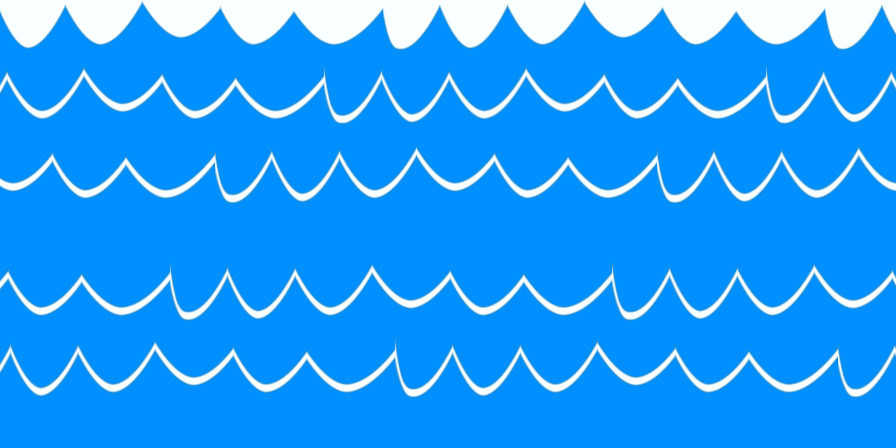
Reproduce this pattern procedurally as a Shadertoy shader.

```glsl
// Rows of hand-inked white sea waves on bright blue, under a scalloped white sky.

const float PERIOD = 379.0;   // length of one six-wave group; canvas height is 384

// Each wave: crest x, crest depth, trough x, trough depth (depth grows downward)
const vec4 WAVES[6] = vec4[6](
    vec4(  0.0,  8.0,  16.0, 42.0),
    vec4( 49.0,  5.0,  75.0, 41.0),
    vec4(107.0,  5.0, 137.0, 38.0),
    vec4(173.0,  2.0, 206.0, 32.0),
    vec4(240.0,  7.0, 268.0, 38.0),
    vec4(303.0, 10.0, 337.0, 38.0));

// Returns depth of the wave profile and its slope at x
vec2 waveProfile(float x) {
    x = mod(x, PERIOD);
    int i = 0;
    for (int k = 1; k < 6; k++) if (x >= WAVES[k].x) i = k;

    vec4 wave = WAVES[i];
    vec2 crest = wave.xy, trough = wave.zw;
    float steepness = i == 0 ? 3.0 : 1.8;
    if (x > trough.x) {
        crest = i == 5 ? vec2(PERIOD, WAVES[0].y) : WAVES[i + 1].xy;
        steepness = 1.8;
    }

    float reach = crest.x - trough.x;
    float t = max((x - trough.x) / reach, 0.0001);
    float rise = trough.y - crest.y;
    return vec2(trough.y - rise * pow(t, steepness),
                -rise * steepness * pow(t, steepness - 1.0) / reach);
}

float coverage(float dist, float softness) {
    return 1.0 - smoothstep(-softness, softness, dist);
}

// Pen line with thick troughs and thin flanks
float waveLine(vec2 p, vec2 start, float softness) {
    vec2 wave = waveProfile(p.x - start.x);
    float stretch = length(vec2(1.0, wave.y));
    float halfWidth = max(3.25 / stretch, 1.1);
    float dist = abs(p.y - start.y - wave.x - 3.25) / stretch - halfWidth;
    return coverage(dist, softness);
}

void mainImage(out vec4 fragColor, in vec2 fragCoord) {
    float unit = 384.0 / iResolution.y;
    vec2 p = vec2(fragCoord.x, iResolution.y - fragCoord.y) * unit;
    float softness = max(1.3, 0.75 * unit);

    // Sky above the top row
    vec2 surface = waveProfile(p.x - 328.0);
    float white = coverage((p.y - surface.x) / length(vec2(1.0, surface.y)), softness);

    // Four shifted rows, with a wider gap in the middle
    vec2 rows[4] = vec2[4](vec2(278.0, 57.0), vec2(184.0, 125.0),
                           vec2(146.0, 225.5), vec2(339.0, 291.5));
    for (int i = 0; i < 4; i++) white = max(white, waveLine(p, rows[i], softness));

    // Slightly dull fringe where white fades into blue
    vec3 color = mix(vec3(0.0, 0.56, 1.0), vec3(0.98, 1.0, 1.0), white);
    float fringe = 9.5 * white * pow(1.0 - white, 3.0);
    color -= vec3(0.0, 0.07, 0.18) * fringe;

    fragColor = vec4(color, 1.0);
}
```
